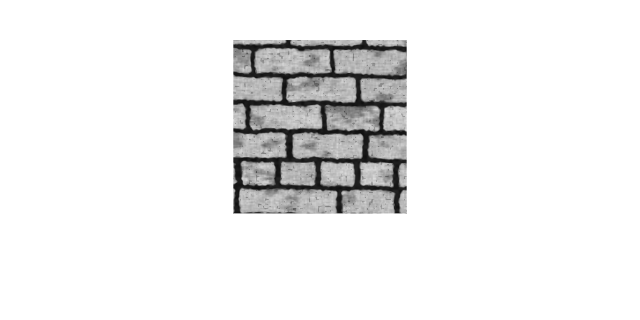
Write a WebGL 2 fragment shader that draws this texture.

```glsl
#version 300 es
precision highp float;
// A square patch of worn grey brickwork with dark mortar, centred on white.
uniform vec2 u_resolution;
out vec4 fragColor;

float hash(vec2 p) {
  return fract(sin(dot(p, vec2(127.1, 311.7))) * 43758.5453);
}

float noise(vec2 p) {
  vec2 i = floor(p), f = fract(p);
  f = f * f * (3.0 - 2.0 * f);
  return mix(mix(hash(i), hash(i + vec2(1, 0)), f.x),
             mix(hash(i + vec2(0, 1)), hash(i + vec2(1, 1)), f.x), f.y);
}

float fbm(vec2 p) {
  float sum = 0.0, amp = 0.53;
  for (int i = 0; i < 4; i++) {
    sum += amp * noise(p);
    p = p * 2.03 + 7.3;
    amp *= 0.5;
  }
  return sum;
}

// Per course, top to bottom: first joint, joint spacing, odd joint, half width.
const vec4 courses[7] = vec4[7](
  vec4(0.315, 0.442, 2.0, 0.012),
  vec4(0.118, 0.450, 2.0, 0.012),
  vec4(0.296, 0.425, 2.0, 0.013),
  vec4(0.084, 0.769, 0.522, 0.012),
  vec4(0.325, 0.442, 2.0, 0.018),
  vec4(0.030, 0.228, 2.0, 0.017),
  vec4(0.020, 0.593, 0.945, 0.015));

float wall(vec2 q, float px) {
  // Ragged, slightly tilted outlines
  vec2 w = q;
  w += 0.014 * (vec2(noise(q * 17.0), noise(q * 15.0 + 40.0)) - 0.5);
  w += 0.009 * (vec2(noise(q * 60.0 + 9.0), noise(q * 60.0 + 70.0)) - 0.5);
  w.y -= 0.012 * (q.x - 0.5);

  // Courses and their upright joints
  float level = (w.y - 0.043) / 0.162 + 1.0;
  float row = clamp(floor(level), 0.0, 6.0);
  vec4 c = courses[int(row)];
  float across = (w.x - c.x) / c.y;
  float joint = min(abs(across - round(across)) * c.y, abs(w.x - c.z));
  float bed = abs(level - round(level)) * 0.162;
  vec2 id = vec2(floor(across) + 5.0 * step(c.z, w.x), row);

  // Distance into a brick with rounded corners
  vec2 inset = vec2(joint - c.w, bed - 0.0125);
  float depth = min(min(inset.x, inset.y), 0.018 - length(max(0.018 - inset, 0.0)));
  float soft = max(0.007, px);

  // Brick face: tone, stains, scratches and pits
  float face = 0.755 + 0.07 * (hash(id + 3.0) - 0.5);
  float stain = fbm(q * vec2(9.0, 15.0) + id * 17.0);
  face -= 0.24 * smoothstep(0.5, 0.78, stain);
  face += 0.09 * (noise(q * vec2(28.0, 110.0)) - 0.5);
  face += 0.08 * (noise(q * vec2(105.0, 30.0) + 20.0) - 0.5);
  face += 0.07 * (noise(q * 100.0) - 0.5);
  face -= 0.18 * smoothstep(0.78, 0.95, noise(q * 75.0 + 31.0));
  face -= 0.12 * (1.0 - smoothstep(0.0, 0.02, depth)) * noise(q * 40.0);

  float mortar = 0.06 + 0.08 * noise(q * 55.0 + 13.0);
  return mix(mortar, face, smoothstep(-soft, soft, depth));
}

void main() {
  float side = 0.5417;
  vec2 p = (gl_FragCoord.xy - u_resolution * vec2(0.5, 0.604)) / u_resolution.y;
  vec2 q = vec2(p.x, -p.y) / side + 0.5;

  // Clean square edge against white
  float px = 1.0 / (side * u_resolution.y);
  vec2 beyond = abs(q - 0.5) - 0.5;
  float patchMask = clamp(0.5 - max(beyond.x, beyond.y) / px, 0.0, 1.0);
  fragColor = vec4(vec3(mix(1.0, wall(q, px), patchMask)), 1.0);
}
```
